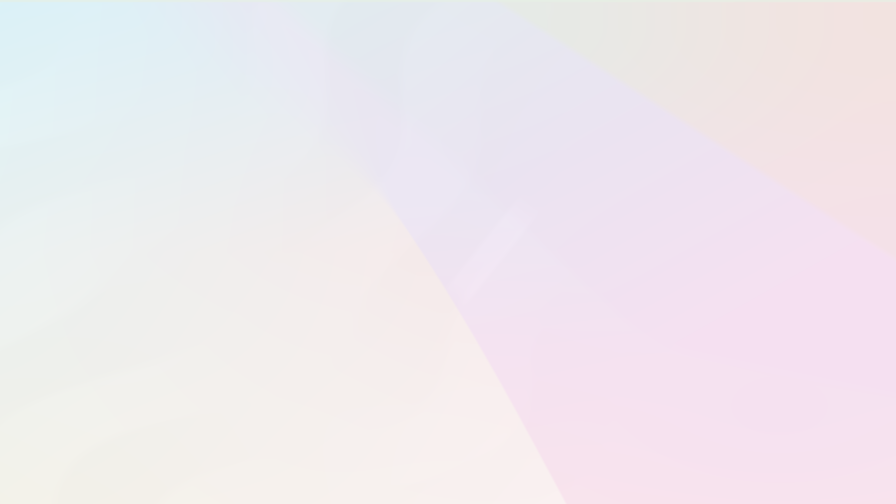
Reproduce this background procedurally as a Shadertoy shader.

```glsl
// Pale folded sheets of pastel light: a cream and sky sheet on the left,
// a lilac band, a rose sheet below it and a grey-peach corner above.
// Curved edges split smooth gradients; layered sines add faint diagonal creases.

// Left sheet: outer and inner colour at the top, middle and bottom
const vec3 SKY_OUT = vec3(0.860, 0.950, 0.972);
const vec3 SKY_IN = vec3(0.888, 0.922, 0.955);
const vec3 MIST_OUT = vec3(0.920, 0.946, 0.942);
const vec3 MIST_IN = vec3(0.960, 0.920, 0.920);
const vec3 CREAM_OUT = vec3(0.950, 0.945, 0.912);
const vec3 CREAM_IN = vec3(0.980, 0.945, 0.945);

// Lilac band, from upper left to lower right
const vec3 BAND_COOL = vec3(0.888, 0.922, 0.940);
const vec3 BAND_LILAC = vec3(0.920, 0.892, 0.945);
const vec3 BAND_PINK = vec3(0.960, 0.880, 0.945);

// Upper right corner
const vec3 CORNER_SAGE = vec3(0.900, 0.918, 0.902);
const vec3 CORNER_PEACH = vec3(0.950, 0.890, 0.880);
const vec3 CORNER_ROSE = vec3(0.960, 0.882, 0.915);

// Lower right sheet
const vec3 ROSE_HAZE = vec3(0.922, 0.905, 0.952);
const vec3 ROSE_MID = vec3(0.958, 0.888, 0.943);
const vec3 ROSE_LOW = vec3(0.976, 0.895, 0.926);

const vec3 RIM_COLOR = vec3(0.900, 0.940, 0.895);
const float RIM_HEIGHT = 0.004;
const float CREASE_STRENGTH = 0.005;
const float STREAK_STRENGTH = 0.010;

// Gradient through three colours at t = 0, 0.5 and 1
vec3 threeStops(vec3 a, vec3 b, vec3 c, float t) {
    t = clamp(t, 0.0, 1.0) * 2.0;
    return mix(mix(a, b, min(t, 1.0)), c, max(t - 1.0, 0.0));
}

float smoothMax(float a, float b, float k) {
    float h = max(k - abs(a - b), 0.0) / k;
    return max(a, b) + 0.25 * h * h * k;
}

// Soft-edged coverage of the side where d is positive
float cover(float d, float width) {
    return smoothstep(-width, width, d);
}

// Diagonal folds with one crisp and one soft flank, in -1 to 1
float creases(vec2 p) {
    float across = dot(p, vec2(0.70, -0.71));
    float along = dot(p, vec2(0.71, 0.70));
    float wave = across * 19.0 + 1.6 * sin(along * 5.0 + 0.8)
               + 0.7 * sin(along * 11.0 - across * 7.0);
    float fold = smoothstep(-0.25, 0.25, sin(wave)) * 2.0 - 1.0;
    return fold * (0.5 + 0.5 * sin(along * 7.0 + across * 3.0));
}

vec3 leftSheet(vec2 uv) {
    float t = clamp(uv.x / mix(0.63, 0.45, min(uv.y * 2.0, 1.0)), 0.0, 1.0);
    return threeStops(mix(CREAM_OUT, CREAM_IN, t), mix(MIST_OUT, MIST_IN, t),
                      mix(SKY_OUT, SKY_IN, t), uv.y);
}

vec3 cornerSheet(vec2 uv) {
    vec3 color = mix(CORNER_SAGE, CORNER_PEACH, smoothstep(0.53, 1.0, uv.x));
    return mix(color, CORNER_ROSE, smoothstep(0.95, 0.50, uv.y) * 0.85);
}

vec3 roseSheet(vec2 uv) {
    vec3 color = threeStops(ROSE_LOW, ROSE_MID, ROSE_HAZE, uv.y / 0.62);
    float lilacGlow = exp(-dot(uv - vec2(0.87, 0.17), uv - vec2(0.87, 0.17)) * 40.0);
    return mix(color, BAND_PINK, 0.6 * lilacGlow);
}

void mainImage(out vec4 fragColor, in vec2 fragCoord) {
    vec2 uv = fragCoord / iResolution.xy;
    vec2 p = vec2(uv.x * iResolution.x / iResolution.y, uv.y);
    float pixel = 1.0 / iResolution.y;

    // Signed offsets from the three edges
    float ridge = uv.x - (0.632 - 0.30 * uv.y - 0.09 * uv.y * uv.y * uv.y);
    float cornerEdge = uv.y - (1.0 - 1.15 * (uv.x - 0.553));
    float roseTop = smoothMax(0.80 - 1.63 * (uv.x - 0.43),
                              0.294 - 0.37 * (uv.x - 0.78), 0.06);

    // Right side: lilac band, then rose below and the corner above
    vec3 color = threeStops(BAND_COOL, BAND_LILAC, BAND_PINK,
                            (uv.x - uv.y + 0.60) / 1.05);
    float roseSoftness = 0.012 + 0.03 * smoothstep(0.4, 0.8, uv.y);
    color = mix(color, roseSheet(uv), 0.85 * cover(roseTop - uv.y, roseSoftness));
    color = mix(color, cornerSheet(uv), cover(cornerEdge, pixel + 0.008));

    // Pale slanted streak beside the ridge
    vec2 q = p - vec2(0.975, 0.50);
    float acrossStreak = dot(q, vec2(0.78, -0.62));
    float alongStreak = dot(q, vec2(0.62, 0.78));
    float streak = cover(0.025 - abs(acrossStreak), 0.006)
                 * cover(0.11 - abs(alongStreak), 0.03);
    color += STREAK_STRENGTH * streak;

    // Left sheet, whose edge melts away towards the top
    float ridgeSoftness = pixel + 0.13 * smoothstep(0.55, 1.0, uv.y);
    color = mix(leftSheet(uv), color, cover(ridge, ridgeSoftness));

    // Faint creases, fading out to the right, and the thin top rim
    color += CREASE_STRENGTH * creases(p) * smoothstep(0.75, 0.35, uv.x) * 0.8;
    color = mix(color, RIM_COLOR, 0.7 * cover(uv.y - 1.0 + RIM_HEIGHT, pixel));

    fragColor = vec4(color, 1.0);
}
```
